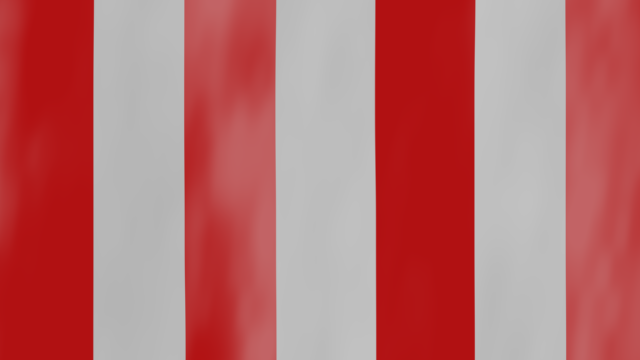
Give the GLSL for this pattern, as a Shadertoy shader.

```glsl
// Vertical red and grey painted stripes with uneven widths and streaky fading in the red.

const float TAU = 6.2831853;

// Stripe layout, in canvas widths
const float PITCH = 0.1489;          // mean stripe width
const float FIRST_EDGE = -0.0088;    // left edge of the first red stripe
const float WIDTH_DRIFT = 0.0064;    // slow variation of stripe widths
const float EDGE_WOBBLE = 0.0014;    // hand-painted waver along an edge
const float EDGE_SOFTNESS = 0.0015;

// Paint
const vec3 DEEP_RED = vec3(0.695, 0.065, 0.070);
const vec3 FADED_RED = vec3(0.760, 0.390, 0.395);
const vec3 GREY = vec3(0.732);

// Wear
const vec2 STREAK_SCALE = vec2(13.0, 4.5);  // tall, narrow streaks
const float STREAK_SLANT = 0.12;
const float FADE_PERIOD = 0.53;
const float FADE_CENTRE = 0.40;
const float FADE_STREAKS = 1.4;
const float FADE_TOP = 0.5;
const float GREY_SHADE = 0.018;
const float GREY_PERIOD = 0.90;
const float GREY_DARKEST = 0.20;
const float GREY_STREAKS = 0.055;

float hash(ivec2 cell) {
    uint h = uint(cell.x) * 1597334677u ^ uint(cell.y) * 3812015801u;
    h = (h ^ (h >> 16)) * 2246822519u;
    h = (h ^ (h >> 13)) * 3266489917u;
    return float((h ^ (h >> 16)) >> 8) / 16777216.0;
}

float valueNoise(vec2 p) {
    ivec2 c = ivec2(floor(p));
    vec2 f = fract(p);
    f = f * f * f * (f * (f * 6.0 - 15.0) + 10.0);
    float low = mix(hash(c), hash(c + ivec2(1, 0)), f.x);
    float high = mix(hash(c + ivec2(0, 1)), hash(c + ivec2(1, 1)), f.x);
    return mix(low, high, f.y);
}

// Layered noise centred on zero
float streaks(vec2 p) {
    float sum = 0.0;
    float gain = 0.55;
    for (int i = 0; i < 3; i++) {
        sum += gain * (valueNoise(p) - 0.5);
        p = p * 1.9 + vec2(17.3, 9.1);
        gain *= 0.5;
    }
    return sum;
}

// Signed distance to the nearest red stripe, negative inside
float redStripe(vec2 p) {
    float x = p.x - FIRST_EDGE;
    x -= WIDTH_DRIFT * cos(TAU * (x / PITCH - 1.0) / 4.0);
    x -= EDGE_WOBBLE * 2.0 * (valueNoise(p * vec2(9.0, 5.0)) - 0.5);
    float fromCentre = abs(mod(x / PITCH + 0.5, 2.0) - 1.0);
    return (fromCentre - 0.5) * PITCH;
}

vec3 redPaint(vec2 p, float height, float streak) {
    float patches = cos(TAU * (p.x - FADE_CENTRE) / FADE_PERIOD);
    float wear = 0.75 * patches + FADE_STREAKS * streak + FADE_TOP * (p.y - 0.5 * height);
    float fade = smoothstep(-0.35, 1.25, wear) + 0.2 * max(streak, 0.0);
    return mix(DEEP_RED, FADED_RED, clamp(fade, 0.0, 1.0));
}

vec3 greyPaint(vec2 p, float streak) {
    float shade = -GREY_SHADE * cos(TAU * (p.x - GREY_DARKEST) / GREY_PERIOD);
    return GREY + shade + GREY_STREAKS * streak;
}

void mainImage(out vec4 fragColor, in vec2 fragCoord) {
    vec2 p = fragCoord / iResolution.x;
    float height = iResolution.y / iResolution.x;

    // Slightly slanted streaks shared by both paints
    vec2 slanted = vec2(p.x - STREAK_SLANT * p.y, p.y);
    float streak = streaks(slanted * STREAK_SCALE + 3.7);

    float softness = max(EDGE_SOFTNESS, 0.75 / iResolution.x);
    float red = 1.0 - smoothstep(-softness, softness, redStripe(p));
    vec3 color = mix(greyPaint(p, streak), redPaint(p, height, streak), red);
    fragColor = vec4(color, 1.0);
}
```
